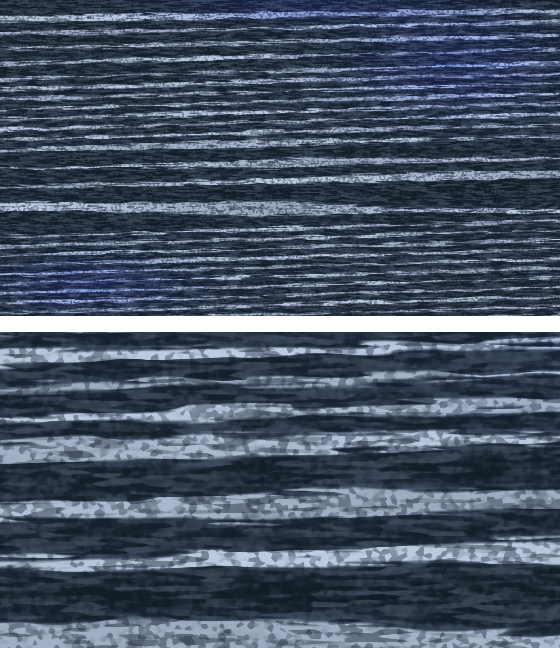
Top, the full canvas; bottom, a detail of the centre.
Give the GLSL for this texture, as a WebGL 2 fragment shader.

```glsl
#version 300 es
precision highp float;
uniform vec2 u_resolution;
out vec4 fragColor;

float hash(vec2 p) {
  vec3 q = fract(vec3(p.xyx) * 0.1031);
  q += dot(q, q.yzx + 33.33);
  return fract((q.x + q.y) * q.z);
}

float bell(float x, float centre, float spread) {
  float t = (x - centre) / spread;
  return exp(-t * t);
}

// Cellular noise: random cell tones, blended smoothly across borders
float cells(vec2 p) {
  vec2 home = floor(p);
  float tone = 0.0, total = 0.0;
  for (int y = -1; y <= 1; y++) {
    for (int x = -1; x <= 1; x++) {
      vec2 cell = home + vec2(x, y);
      vec2 away = cell + vec2(hash(cell + 17.0), hash(cell + 59.0)) - p;
      float weight = exp(-9.0 * dot(away, away));
      tone += weight * hash(cell);
      total += weight;
    }
  }
  return tone / total;
}

// Height of a line from the top: loose, tight, wide, then tight spacing
float lineHeight(float k, float x) {
  float left = 26.0 + 20.5 * min(k, 4.0)
    + 13.9 * clamp(k - 4.0, 0.0, 7.0)
    + 25.5 * clamp(k - 11.0, 0.0, 3.0)
    + 42.0 * clamp(k - 14.0, 0.0, 1.0)
    + 13.0 * max(k - 15.0, 0.0);
  float rise = 22.0 - 11.0 * exp(-0.7 * k)
    - 7.0 * bell(k, 12.0, 1.0) - 29.0 * bell(k, 14.0, 0.4);
  return left - rise * x;
}

// Half thickness of a line, with swellings on the central ones
float lineWidth(float k, float x) {
  float w = 1.9 + 0.6 * sin(x * 5.0 + k * 2.4) + 0.4 * sin(x * 13.0 + k * 5.1);
  w *= k > 14.5 ? 0.8 : 1.0;
  w += 1.8 * bell(k, 0.0, 0.4);
  w += 3.2 * bell(k, 11.0, 0.4) * bell(x, 0.42, 0.2);
  w += 4.8 * bell(k, 12.0, 0.4) * bell(x, 0.5, 0.16);
  w += 3.2 * bell(k, 13.0, 0.4) * smoothstep(0.4, 0.65, x);
  w += bell(k, 14.0, 0.4)
    * (3.5 - 3.5 * smoothstep(0.55, 0.78, x) + 4.0 * bell(x, 0.47, 0.18));
  return w;
}

void main() {
  // The canvas spans 768 by 432 units, counted down from the top
  vec2 uv = gl_FragCoord.xy / u_resolution;
  uv.y = 1.0 - uv.y;
  vec2 p = uv * vec2(768.0, 432.0);
  float soft = 0.7 + 432.0 / u_resolution.y * 0.5;

  float streak = cells(p / vec2(13.0, 1.9));
  float tear = cells(p / vec2(28.0, 2.6) + 40.0);
  float mesh = cells(p / vec2(2.6, 2.2) + 90.0);

  // Slanted lines with torn edges and a faint halo
  float light = 0.0, halo = 0.0;
  for (int i = 0; i < 27; i++) {
    float k = float(i);
    float d = abs(p.y - lineHeight(k, uv.x) + (tear - 0.5) * 4.5)
      - lineWidth(k, uv.x);
    float glow = 0.88 + 0.12 * sin(uv.x * 7.0 + k * 3.7);
    light = max(light, glow * (1.0 - smoothstep(-soft, soft, d)));
    halo = max(halo, exp(-max(d, 0.0) / 3.5));
  }
  light *= 0.55 + 0.45 * smoothstep(0.12, 0.42, streak);

  // Blue casts near three edges
  float blue = bell(uv.x, 0.82, 0.18) * bell(uv.y, 0.2, 0.15)
    + bell(uv.x, 0.16, 0.16) * bell(uv.y, 0.9, 0.08)
    + bell(uv.x, 0.55, 0.25) * bell(uv.y, 0.02, 0.05);

  // Dark streaked ground
  vec3 ground = mix(vec3(0.07, 0.11, 0.15), vec3(0.22, 0.27, 0.33),
    smoothstep(0.15, 0.95, streak * 0.7 + mesh * 0.3));
  ground += halo * vec3(0.03, 0.035, 0.055);
  ground += blue * vec3(0.01, 0.01, 0.1);

  // Pale lines with a fine woven grain
  vec3 pale = mix(vec3(0.48, 0.53, 0.61), vec3(0.74, 0.80, 0.88),
    smoothstep(0.15, 0.6, mesh));
  pale += blue * vec3(-0.12, -0.1, 0.08);

  fragColor = vec4(mix(ground, pale, light), 1.0);
}
```
